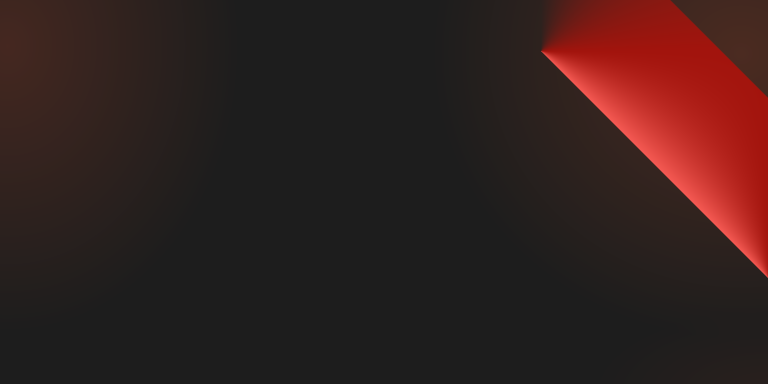
This background is drawn by a Shadertoy shader. Its source:

```glsl
// A red folded ribbon crossing the upper right of a charcoal field with warm brown glows.

// Lengths are in canvas heights, origin at the lower left
const vec2 APEX = vec2(1.409, 0.867);       // upper left corner of the fold
const vec2 FOOT = vec2(2.004, 0.272);       // lower right end of the fold
const float RIBBON_WIDTH = 0.332;           // measured across the diagonal
const float HIGHLIGHT_POWER = 1.25;

const vec2 LEFT_CENTER = vec2(0.02, 0.88);
const vec2 LEFT_RADII = vec2(0.60, 0.74);
const vec2 RIGHT_CENTER = vec2(1.93, 0.86);
const vec2 RIGHT_RADII = vec2(0.80, 0.74);
const vec2 CORNER_CENTER = vec2(2.0, -0.03);
const vec2 CORNER_RADII = vec2(0.45, 0.22);

const vec3 CHARCOAL = vec3(0.115, 0.114, 0.113);
const vec3 LEFT_BROWN = vec3(0.270, 0.155, 0.125);
const vec3 RIGHT_BROWN = vec3(0.295, 0.168, 0.128);
const vec3 CORNER_BROWN = vec3(0.165, 0.125, 0.115);
const vec3 RED = vec3(0.635, 0.078, 0.050);
const vec3 PINK = vec3(0.960, 0.350, 0.325);

const float QUARTER_PI = 0.785398;

// Elliptic falloff: 1 at the center, 0 at the rim
float glow(vec2 p, vec2 center, vec2 radii) {
    return clamp(1.0 - length((p - center) / radii), 0.0, 1.0);
}

vec3 background(vec2 p) {
    vec3 color = CHARCOAL;
    color = mix(color, LEFT_BROWN, glow(p, LEFT_CENTER, LEFT_RADII));
    color = mix(color, RIGHT_BROWN, glow(p, RIGHT_CENTER, RIGHT_RADII));
    return mix(color, CORNER_BROWN, glow(p, CORNER_CENTER, CORNER_RADII));
}

// Conic shading swept from both ends of the fold; alpha fades out toward vertical
vec4 ribbonShade(vec2 p) {
    vec2 fromApex = p - APEX;
    vec2 fromFoot = p - FOOT;
    float apexAngle = atan(fromApex.y, fromApex.x) / QUARTER_PI;
    float footAngle = atan(-fromFoot.x, fromFoot.y) / QUARTER_PI;
    float light = clamp(-apexAngle, 0.0, 1.0) * clamp(footAngle, 0.0, 1.0);
    float opacity = 1.0 - clamp(0.5 * apexAngle, 0.0, 1.0);
    return vec4(mix(RED, PINK, pow(light, HIGHLIGHT_POWER)), opacity);
}

// Antialiased coverage of the diagonal band to the right of the apex
float ribbonMask(vec2 p, float pixel) {
    float across = dot(p - APEX, vec2(0.707107));
    float band = abs(across - 0.5 * RIBBON_WIDTH) - 0.5 * RIBBON_WIDTH;
    float edge = max(band, APEX.x - p.x);
    return 1.0 - smoothstep(-pixel, pixel, edge);
}

void mainImage(out vec4 fragColor, in vec2 fragCoord) {
    vec2 p = fragCoord / iResolution.y;
    float pixel = 0.75 / iResolution.y;

    vec3 color = background(p);
    vec4 ribbon = ribbonShade(p);
    color = mix(color, ribbon.rgb, ribbon.a * ribbonMask(p, pixel));

    fragColor = vec4(color, 1.0);
}
```
